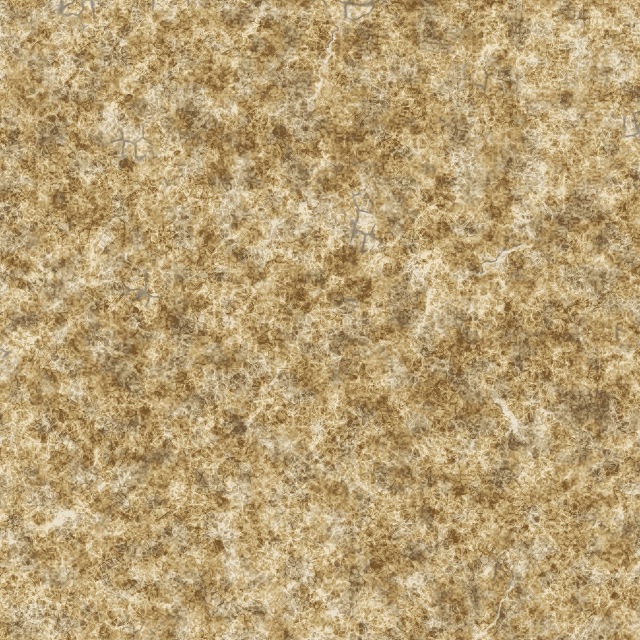
This texture is drawn by a WebGL 2 fragment shader. Its source:

```glsl
#version 300 es
precision highp float;
// Golden brown brecciated marble: angular Voronoi grains at three scales with
// a crisp pale crack net and dark hairlines, soft fbm tone, diagonal streaks,
// scattered ragged veins and a few small white pockets with grey rims.
#define GRAIN_SCALE 66.0
#define BASE_TONE 0.44
#define CLOUD_GAIN 0.26
#define MOTTLE_GAIN 0.72
#define CRACK_GAIN 0.32
#define HAIRLINE_GAIN 0.24
#define STREAK_GAIN 0.17
#define VEIN_GAIN 0.32
#define SPECK_GAIN 0.46
#define VEIN_ANGLE 0.86

uniform vec2 u_resolution;
out vec4 fragColor;

float hash(vec2 p) {
  return fract(sin(dot(p, vec2(127.1, 311.7))) * 43758.5453);
}

vec2 hash2(vec2 p) {
  return vec2(hash(p), hash(p + vec2(37.2, 17.9)));
}

float noise(vec2 p) {
  vec2 i = floor(p), f = fract(p);
  f = f * f * (3.0 - 2.0 * f);
  vec2 e = vec2(1.0, 0.0);
  return mix(mix(hash(i), hash(i + e.xy), f.x),
             mix(hash(i + e.yx), hash(i + e.xx), f.x), f.y);
}

float fbm(vec2 p) {
  float sum = 0.0, amp = 0.52;
  for (int i = 0; i < 5; i++) {
    sum += amp * noise(p);
    p = mat2(1.6, 1.2, -1.2, 1.6) * p + 7.3;
    amp *= 0.5;
  }
  return sum;
}

// x: distance to the cell centre, y: gap to the next cell, z: cell value
vec3 grains(vec2 p) {
  vec2 cell = floor(p);
  float near = 8.0, next = 8.0, id = 0.0;
  for (int y = -1; y <= 1; y++) {
    for (int x = -1; x <= 1; x++) {
      vec2 c = cell + vec2(x, y);
      float d = length(c + hash2(c) - p);
      if (d < near) {
        next = near;
        near = d;
        id = hash(c + 5.7);
      } else {
        next = min(next, d);
      }
    }
  }
  return vec3(near, next - near, id);
}

float crack(float gap, float width, float aa) {
  return 1.0 - smoothstep(0.0, width + aa, gap);
}

vec2 turn(vec2 p, float a) {
  return vec2(cos(a) * p.x + sin(a) * p.y, cos(a) * p.y - sin(a) * p.x);
}

// x: pale body, y: white core, z: dark rim of the scattered veins
vec3 veins(vec2 p, float px) {
  vec3 result = vec3(0.0);
  for (int i = 0; i < 20; i++) {
    vec2 slot = vec2(i % 4, i / 4);
    vec2 centre = (slot + hash2(slot + 3.1)) / vec2(4.0, 5.0);
    vec2 rnd = hash2(slot + 61.7);
    float angle = VEIN_ANGLE + (rnd.x - 0.5) * 0.9 + step(0.8, rnd.y) * 1.8;
    vec2 q = turn(p - centre, angle);
    float taper = 1.0 - smoothstep(0.2, 1.0, abs(q.x) / mix(0.07, 0.2, rnd.x));
    float width = mix(0.004, 0.014, rnd.y) * taper;
    float d = abs(q.y);
    float body = taper * (1.0 - smoothstep(0.2 * width, width + px, d));
    float bright = step(0.62, hash(slot + 9.4)) * taper;
    float core = bright * (1.0 - smoothstep(0.1 * width, 0.45 * width + px, d));
    float rim = bright * (1.0 - smoothstep(0.0, 0.001 + px, abs(q.y - 0.6 * width)));
    result = max(result, vec3(body, core, rim));
  }
  return result;
}

vec3 stoneColour(float t) {
  vec3 brown = vec3(0.47, 0.335, 0.17);
  vec3 gold = vec3(0.75, 0.635, 0.415);
  vec3 cream = vec3(0.93, 0.88, 0.76);
  return t < 0.5 ? mix(brown, gold, 2.0 * t) : mix(gold, cream, 2.0 * t - 1.0);
}

void main() {
  float px = 1.0 / min(u_resolution.x, u_resolution.y);
  vec2 p = gl_FragCoord.xy * px;

  // Warps: slow bends for veins, slightly ragged edges for grains
  vec2 bend = vec2(fbm(p * 7.0), fbm(p * 7.0 + 31.0)) - 0.5;
  vec2 ragged = vec2(fbm(p * 70.0 + 11.0), fbm(p * 70.0 + 47.0)) - 0.5;
  vec2 q = p + 0.02 * bend + 0.009 * ragged;

  // Grains, the pale net between them and broken dark hairlines
  vec3 coarse = grains(q * GRAIN_SCALE * 0.5);
  vec3 medium = grains(q * GRAIN_SCALE + 19.0);
  vec3 fine = grains(q * GRAIN_SCALE * 2.0 + 53.0);
  float aa = GRAIN_SCALE * px;
  float net = max(crack(coarse.y, 0.08, 0.5 * aa), crack(medium.y, 0.10, aa));
  net = max(net, 0.8 * crack(fine.y, 0.12, 1.6 * aa));
  net *= smoothstep(0.28, 0.6, fbm(p * 32.0 + 5.0));
  float hairline = crack(grains(q * GRAIN_SCALE * 1.3 + 91.0).y, 0.08, aa);
  hairline *= smoothstep(0.42, 0.6, fbm(p * 38.0 + 61.0));
  float blob = step(0.8, medium.z) * (1.0 - smoothstep(0.36, 0.5, medium.x));
  blob = max(blob, step(0.9, coarse.z) * (1.0 - smoothstep(0.28, 0.42, coarse.x)));

  // Diagonal streaks, one long winding band and scattered veins
  vec2 s = turn(p + 0.09 * bend, VEIN_ANGLE);
  float ridge = 1.0 - abs(2.0 * fbm(s * vec2(4.5, 16.0)) - 1.0);
  float streak = smoothstep(0.84, 1.0, ridge) * smoothstep(0.4, 0.62, fbm(p * 5.0 + 71.0));
  float off = s.y + 0.17 + 0.025 * sin(s.x * 9.0);
  float band = (1.0 - smoothstep(0.012, 0.026, abs(off))) * smoothstep(0.3, 0.45, s.x);
  vec3 vein = veins(p + 0.05 * bend + 0.022 * ragged, px);

  // Small white pockets split by grey seams
  float pocket = smoothstep(0.67, 0.73, fbm(p * 9.0 + 23.0));
  float seam = pocket * crack(coarse.y, 0.13, 0.5 * aa);

  float tone = BASE_TONE + CLOUD_GAIN * (fbm(p * 4.0 + 2.0) - 0.5);
  tone += MOTTLE_GAIN * (fbm(q * 46.0 + 13.0) - 0.5);
  tone += 0.26 * (medium.z - 0.5) + 0.26 * (fine.z - 0.5);
  tone += SPECK_GAIN * (noise(p * 330.0) - 0.5);
  tone += CRACK_GAIN * net - HAIRLINE_GAIN * hairline - 0.22 * blob;
  tone += STREAK_GAIN * streak + 0.1 * band + 0.2 * pocket;
  tone += VEIN_GAIN * vein.x * smoothstep(0.25, 0.65, fbm(p * 60.0));

  vec3 colour = stoneColour(clamp(tone, 0.0, 1.0));
  float ash = smoothstep(0.45, 0.65, fbm(p * 42.0 + 83.0));
  colour = mix(colour, vec3(dot(colour, vec3(0.35, 0.5, 0.15))), 0.24 * ash);
  colour = mix(colour, vec3(0.92, 0.90, 0.85), 0.6 * vein.y);
  float dark = max(seam, vein.z * smoothstep(0.45, 0.6, fbm(p * 30.0 + 3.0)));
  colour = mix(colour, vec3(0.40, 0.36, 0.31), 0.65 * dark);
  fragColor = vec4(colour, 1.0);
}
```
